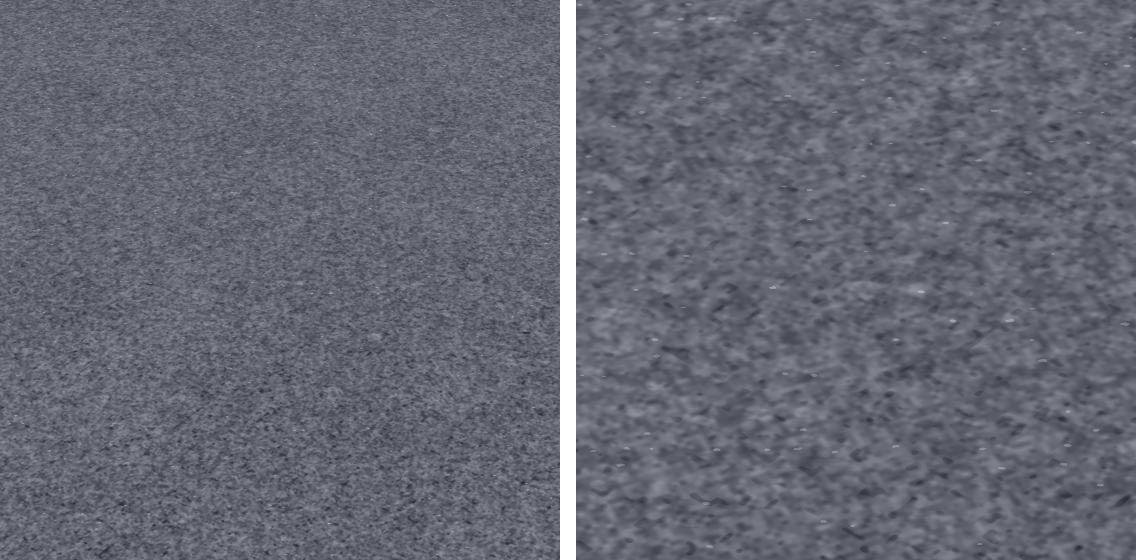
Left, the full canvas; right, a detail of the centre.
Reproduce this texture procedurally as a Shadertoy shader.

```glsl
// Grey-blue asphalt seen at a slant: screen points are projected on a ground plane,
// where rotated layers of value noise form the grit, with dark pits, pale flakes
// and tiny glints scattered over it. Grain shrinks and flattens with distance.

const float HORIZON = 2.6;      // height of the vanishing line, in canvas heights
const float DEPTH_SCALE = 3.5;  // ground length per unit of depth
const vec3 ASPHALT = vec3(0.396, 0.408, 0.450);
const vec3 LIGHT_TINT = vec3(0.99, 1.02, 1.03);

float hash(vec2 p) {
    vec3 q = fract(vec3(p.xyx) * 0.1031);
    q += dot(q, q.yzx + 33.33);
    return fract((q.x + q.y) * q.z);
}

vec2 rotate(vec2 p, float angle) {
    float c = cos(angle), s = sin(angle);
    return vec2(c * p.x - s * p.y, s * p.x + c * p.y);
}

// Smooth value noise in the range -0.5 to 0.5
float noise(vec2 p) {
    vec2 cell = floor(p), f = fract(p);
    f = f * f * (3.0 - 2.0 * f);
    float low = mix(hash(cell), hash(cell + vec2(1, 0)), f.x);
    float high = mix(hash(cell + vec2(0, 1)), hash(cell + vec2(1, 1)), f.x);
    return mix(low, high, f.y) - 0.5;
}

// One noise layer, turned so that its lattice does not show
float layer(vec2 p, float frequency, float angle) {
    return noise(rotate(p, angle) * frequency + 200.0 + 31.0 * angle);
}

// Ragged flat stones, at most one per cell; returns soft coverage
float stones(vec2 p, float frequency, float share, float radius, float seed) {
    vec2 q = p * frequency + seed;
    q.x += 0.5 * hash(vec2(floor(q.y), seed));
    vec2 cell = floor(q);
    float present = step(hash(cell + seed), share);
    vec2 centre = 0.3 + 0.4 * vec2(hash(cell + 17.3), hash(cell + 41.7));
    float size = radius * mix(0.45, 1.0, hash(cell + 73.1));
    vec2 offset = (fract(q) - centre) * vec2(1.0, 1.6);
    float ragged = 0.6 * noise(q * 9.0);
    float edge = length(offset) / size + ragged;
    return present * (1.0 - smoothstep(0.65, 1.1, edge));
}

vec2 groundPoint(vec2 uv, float depth) {
    return vec2((uv.x - 0.5) * depth, DEPTH_SCALE * depth);
}

float grit(vec2 p, float nearness) {
    float light = 0.03 * layer(p, 5.0, 0.3);
    light += 0.05 * layer(p, 50.0, 0.5);
    light += 0.13 * layer(p, 112.0, 0.35);
    light += mix(0.10, 0.17, nearness) * layer(p, 205.0, -0.4);
    return light;
}

void mainImage(out vec4 fragColor, in vec2 fragCoord) {
    vec2 uv = fragCoord / iResolution.y;
    float depth = HORIZON / (HORIZON - uv.y);
    float nearness = 1.0 - smoothstep(0.0, 1.0, uv.y);
    vec2 p = groundPoint(uv, depth);

    float light = grit(p, nearness);

    // Dark gaps between the grains
    float pits = smoothstep(0.22, 0.42, layer(p, 125.0, 0.7));
    light -= mix(0.05, 0.11, nearness) * pits;

    // Pale flakes, rare pebbles and bright glints
    light += 0.045 * stones(p, 26.0, 0.25, 0.28, 5.0);
    light += 0.075 * stones(p, 11.0, 0.06, 0.2, 61.0);
    light += 0.15 * stones(p, 48.0, 0.15, 0.17, 113.0);

    fragColor = vec4(clamp(ASPHALT + light * LIGHT_TINT, 0.0, 1.0), 1.0);
}
```
